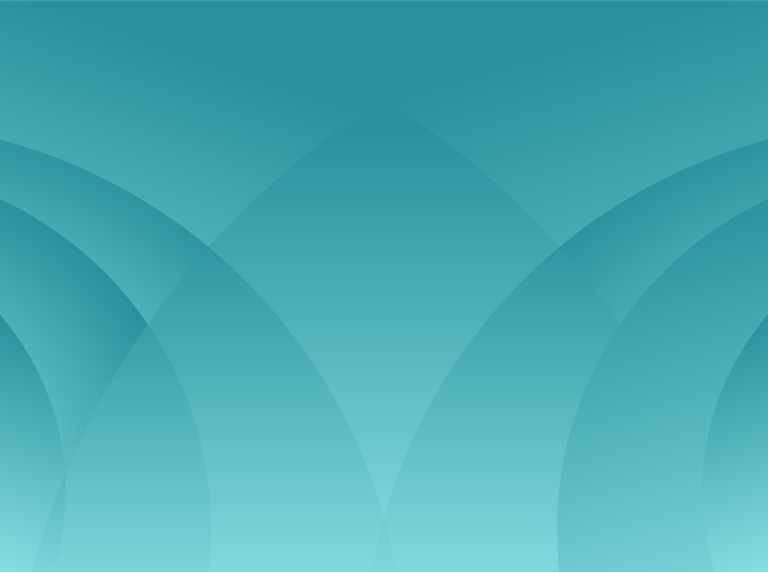
Reproduce this background procedurally as a WebGL 1 fragment shader.

```glsl
precision mediump float;
// Teal backdrop of nested translucent discs rising from both lower corners,
// under a broad pointed arch. Space is folded about the vertical axis, and
// every region gets a tone from a slanted or edge-based gradient.

uniform vec2 u_resolution;

const vec3 DEEP_TEAL = vec3(0.165, 0.565, 0.615);
const vec3 PALE_AQUA = vec3(0.53, 0.875, 0.885);

// Distance inwards from the rim of a disc (negative outside).
float depthInDisc(vec2 p, vec2 center, float radius) {
  return radius - length(p - center);
}

// Antialiased coverage from an inward distance.
float cover(float depth, float pixel) {
  return smoothstep(-0.75 * pixel, 0.75 * pixel, depth);
}

// Linear tone: 0 is deep, 1 is pale.
float ramp(vec2 p, float start, vec2 slope) {
  return clamp(start + dot(p, slope), 0.0, 1.0);
}

void main() {
  // Height is one unit, y runs downwards, x is measured from the nearer side.
  float pixel = 1.0 / u_resolution.y;
  float width = u_resolution.x * pixel;
  vec2 p = vec2(gl_FragCoord.x * pixel, 1.0 - gl_FragCoord.y * pixel);
  float right = step(0.5 * width, p.x);
  vec2 near = vec2(min(p.x, width - p.x), p.y);
  vec2 far = vec2(width - near.x, p.y);

  // Disc geometry
  vec2 outerCenter = vec2(-0.241, 1.160);
  float outerRadius = 0.947;
  float outerDepth = depthInDisc(near, outerCenter, outerRadius);
  float middleDepth = depthInDisc(near, vec2(-0.266, 0.925), 0.635);
  float innerDepth = depthInDisc(near, vec2(-0.357, 0.859), 0.472);
  float archDepth = depthInDisc(near, vec2(1.420, 1.376), 1.416);
  float inArch = cover(archDepth, pixel);

  // Upper corners and the central arch
  float corner = mix(ramp(near, 0.02, vec2(-0.40, 1.19)),
                     ramp(near, 0.02, vec2(-0.29, 0.97)), right);
  float arch = ramp(near, -0.289, vec2(0.0, 1.273));
  float tone = mix(corner, arch, inArch);

  // Outer discs, which cross at the bottom
  float outerRim = mix(0.05 + 2.2 * outerDepth, 0.03 + 1.8 * outerDepth, right);
  float outerArch = ramp(near, -0.579, vec2(0.0, 1.508));
  float outerTone = mix(outerRim, outerArch, inArch);
  tone = mix(tone, outerTone, cover(outerDepth, pixel));
  tone -= 0.04 * cover(depthInDisc(far, outerCenter, outerRadius), pixel);

  // Middle discs: the left one is cut by the arch, the right one is plain
  float middleArch = ramp(near, -0.771, vec2(0.0, 1.637));
  float middleLeft = mix(2.2 * middleDepth, middleArch, inArch);
  float middleRight = ramp(near, -0.41, vec2(-0.34, 1.26));
  tone = mix(tone, mix(middleLeft, middleRight, right), cover(middleDepth, pixel));

  // Inner discs, faintly shaded by the arch on the left
  float innerTone = ramp(near, -1.21, vec2(-0.69, 2.2));
  innerTone -= 0.07 * inArch * (1.0 - right);
  tone = mix(tone, innerTone, cover(innerDepth, pixel));

  vec3 color = mix(DEEP_TEAL, PALE_AQUA, clamp(tone, 0.0, 1.0));

  // Hairline sheen along the top edge
  color = mix(color, vec3(0.6, 0.75, 0.78), 0.35 * (1.0 - smoothstep(0.0, 0.003, p.y)));
  gl_FragColor = vec4(color, 1.0);
}
```
